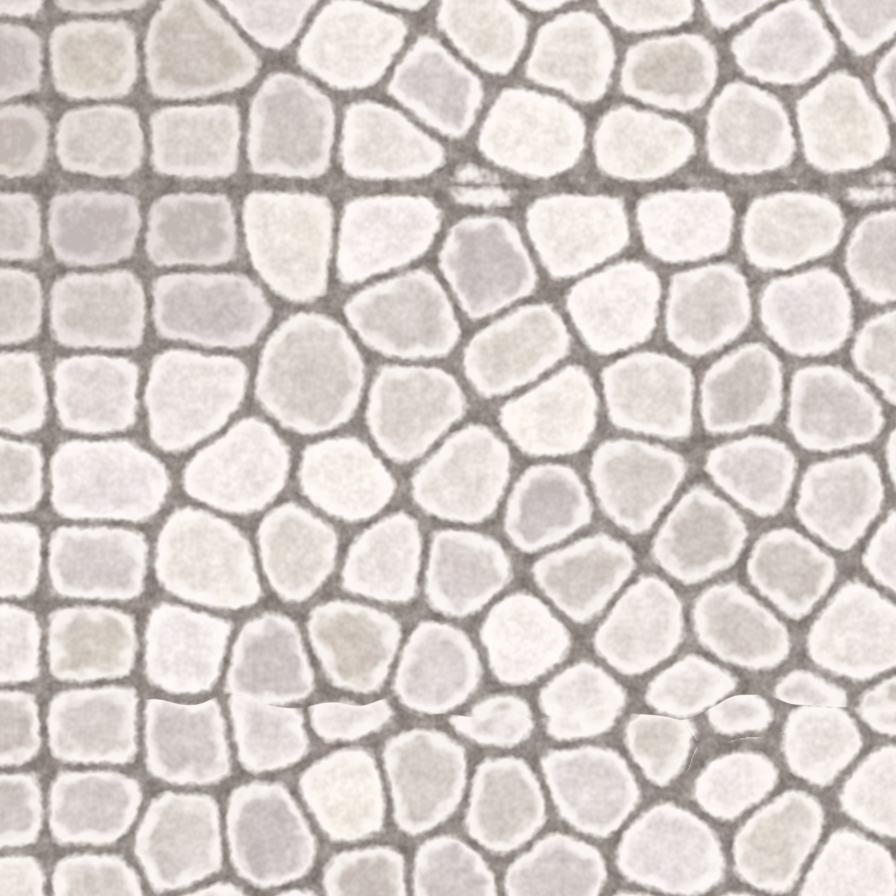
Write a Shadertoy shader that draws this texture.

```glsl
// Pale cobblestones: straight rows at the left run into concentric arcs.
// Sites on a grid and on rings share one rounded Voronoi diagram; two seams
// cut it into bands. Each stone has a ragged white rim and a mottled core.

const float TAU = 6.2831853;
const vec2 GRID_PITCH = vec2(0.108, 0.0933);
const float RING_PITCH = 0.0895;
const float STONE_LENGTH = 0.116;     // spacing along a ring
const float LAST_RING = 6.0;
const float GRID_START = 0.662;       // radius beyond which rows begin
const vec2 FAN_CENTRE = vec2(0.78, 0.17);
const vec2 TOP_FAN_CENTRE = vec2(0.74, 1.42);
const float TOP_SEAM = 0.793;
const float LOW_SEAM = 0.212;
const float CORNER_ROUNDING = 0.0078;
const float HALF_GAP = 0.0045;
const float EDGE_SOFTNESS = 0.0042;
const int RING_SITES = 25;
const int ALL_SITES = 34;
const vec3 DARK_MORTAR = vec3(0.46, 0.42, 0.40);
const vec3 LIGHT_MORTAR = vec3(0.72, 0.68, 0.66);
const vec3 GREY_STONE = vec3(0.785, 0.745, 0.725);
const vec3 PALE_STONE = vec3(0.98, 0.95, 0.935);
const vec3 WHITE_RIM = vec3(1.0, 0.98, 0.97);

vec2 hash2(vec2 p) {
    vec3 q = fract(p.xyx * vec3(0.1031, 0.1030, 0.0973));
    q += dot(q, q.yzx + 33.33);
    return fract((q.xx + q.yz) * q.zy);
}

float gradientAt(vec2 cell, vec2 f) {
    float angle = TAU * hash2(cell + 57.0).x;
    return dot(vec2(cos(angle), sin(angle)), f);
}

// Gradient noise, roughly -0.7 to 0.7
float noise(vec2 p) {
    vec2 i = floor(p), f = p - i;
    vec2 u = f * f * f * (f * (f * 6.0 - 15.0) + 10.0);
    vec2 e = vec2(1.0, 0.0);
    return mix(mix(gradientAt(i, f), gradientAt(i + e, f - e), u.x),
               mix(gradientAt(i + e.yx, f - e.yx), gradientAt(i + 1.0, f - 1.0), u.x), u.y);
}

float fbm(vec2 p) {
    return noise(p) + 0.5 * noise(p * 2.1 + 7.3) + 0.25 * noise(p * 4.3 + 19.1);
}

// Candidate stone centre near p: first the rings, then the straight rows
vec2 siteAt(int index, vec2 p, vec2 centre, float seed) {
    const vec2 NOWHERE = vec2(9.0);
    if (index < RING_SITES) {
        vec2 q = p - centre;
        float ring = floor(length(q) / RING_PITCH) + float(index / 5 - 2);
        if (ring < 0.0 || ring > LAST_RING) return NOWHERE;
        float radius = (ring + 0.5) * RING_PITCH;
        float count = max(3.0, floor(TAU * radius / STONE_LENGTH + 0.5));
        float shift = hash2(vec2(ring, seed)).x;
        float slot = floor(atan(q.y, q.x) / TAU * count - shift) + float(index % 5 - 2);
        vec2 jitter = hash2(vec2(mod(slot, count) + seed, ring + 31.0)) - 0.5;
        float angle = (slot + 0.5 + shift + 0.36 * jitter.x) * TAU / count;
        return centre + (radius + 0.024 * jitter.y) * vec2(cos(angle), sin(angle));
    }
    int k = index - RING_SITES;
    vec2 cell = floor(p / GRID_PITCH + 0.5) + vec2(k % 3 - 1, k / 3 - 1);
    vec2 site = (cell + 0.15 * (hash2(cell + 40.0) - 0.5)) * GRID_PITCH;
    return length(site - centre) > GRID_START ? site : NOWHERE;
}

// Returns the rounded distance to the stone's border, and its centre
vec3 stoneCell(vec2 p, vec2 centre, float seed, float seamDistance) {
    vec2 nearest = vec2(9.0);
    for (int i = 0; i < ALL_SITES; i++) {
        vec2 site = siteAt(i, p, centre, seed);
        if (distance(site, p) < distance(nearest, p)) nearest = site;
    }
    float total = exp(-seamDistance / CORNER_ROUNDING);
    for (int i = 0; i < ALL_SITES; i++) {
        vec2 site = siteAt(i, p, centre, seed);
        vec2 across = site - nearest;
        float gap = length(across);
        if (gap > 0.001) {
            float border = dot(0.5 * (site + nearest) - p, across / gap);
            total += exp(-border / CORNER_ROUNDING);
        }
    }
    return vec3(-CORNER_ROUNDING * log(total), nearest);
}

vec3 paving(vec2 p, vec2 centre, float seed, float seamDistance) {
    vec2 warp = 0.005 * vec2(noise(p * 23.0), noise(p * 23.0 + 50.0));
    vec3 cell = stoneCell(p + warp, centre, seed, seamDistance);
    float depth = cell.x + 0.0028 * noise(p * 75.0) + 0.0022 * noise(p * 150.0);
    vec2 pick = hash2(floor(cell.yz * 900.0));

    // Mortar
    float grit = 0.5 + 0.55 * fbm(p * 50.0) + 0.25 * noise(p * 170.0);
    vec3 mortar = mix(DARK_MORTAR, LIGHT_MORTAR, clamp(grit, 0.0, 1.0));

    // Stone core: own tone, greyer in the upper left, with soft mottling
    float shade = (1.0 - smoothstep(0.1, 0.5, cell.y)) * smoothstep(0.5, 0.7, cell.z);
    float mottle = 0.32 * fbm(p * 30.0) + 0.25 * noise(p * 85.0) + 0.25 * noise(p * 160.0);
    float tone = clamp(0.10 + 0.85 * pick.x - 0.35 * shade + mottle, -0.1, 1.1);
    vec3 stone = mix(GREY_STONE, PALE_STONE, tone);
    stone += (pick.y - 0.5 + 0.5 * noise(p * 17.0)) * vec3(0.006, 0.006, -0.024);

    // Ragged white rim
    float rim = 1.0 - smoothstep(0.009, 0.022, depth + 0.011 * noise(p * 50.0));
    stone = mix(stone, WHITE_RIM, rim * (0.88 - 0.4 * shade));

    return mix(mortar, stone, smoothstep(HALF_GAP - EDGE_SOFTNESS, HALF_GAP + EDGE_SOFTNESS, depth));
}

void mainImage(out vec4 fragColor, in vec2 fragCoord) {
    vec2 p = fragCoord / iResolution.y;
    float softness = 1.0 / iResolution.y;
    float topSeam = abs(p.y - TOP_SEAM) + 0.002;
    float lowSeam = p.y - LOW_SEAM + 0.026 * noise(vec2(p.x * 19.0, 3.5));
    float above = smoothstep(-softness, softness, lowSeam);

    // Three bands; the low seam joins stones without a gap
    vec3 color = vec3(0.0);
    if (p.y > TOP_SEAM) {
        color = paving(p, TOP_FAN_CENTRE, 11.0, topSeam);
    } else {
        float joint = abs(lowSeam) + 0.012 + 0.1 * (1.0 - smoothstep(0.1, 0.18, p.x));
        float border = min(topSeam, joint);
        if (above > 0.0) color += above * paving(p, FAN_CENTRE, 3.0, border);
        if (above < 1.0) color += (1.0 - above) * paving(p, FAN_CENTRE, 23.0, border);
    }
    fragColor = vec4(clamp(color, 0.0, 1.0), 1.0);
}
```
